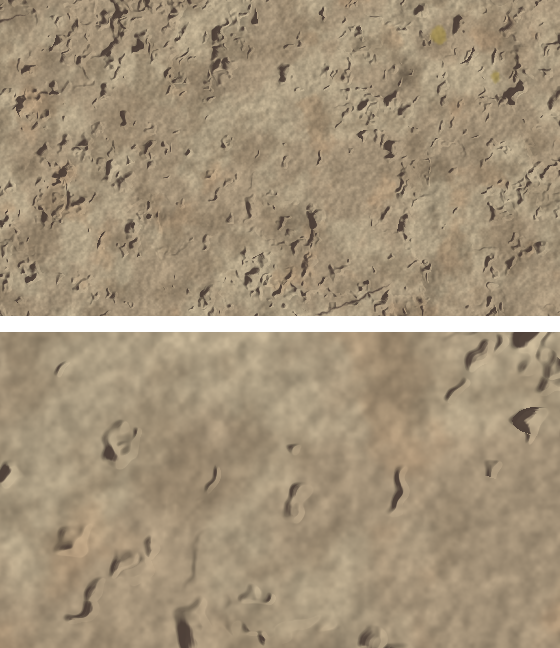
Top: the whole. Bottom: its middle third, enlarged.
Give the GLSL for this texture, as a Shadertoy shader.

```glsl
// Weathered tan sandstone with chipped ledges, shadowed pits and lichen spots.
#define LIGHT_DIR vec2(-0.90, 0.43)
#define LIGHT_SLOPE 0.50
#define RELIEF 0.020
#define LEDGE_HEIGHT 0.011
#define PIT_DEPTH 0.013
#define PIT_SCALE 17.0
#define STONE vec3(0.638, 0.568, 0.468)
#define PALE vec3(0.690, 0.630, 0.523)
#define OCHRE vec3(0.675, 0.555, 0.430)
#define DIRT vec3(0.515, 0.450, 0.362)
#define SHADOW vec3(0.285, 0.232, 0.205)
#define LICHEN vec3(0.640, 0.560, 0.260)

vec2 hash2(vec2 cell) {
    vec3 v = fract(cell.xyx * vec3(0.1031, 0.1030, 0.0973));
    v += dot(v, v.yzx + 33.33);
    return fract((v.xx + v.yz) * v.zy);
}

float noise(vec2 p) {
    vec2 i = floor(p), f = fract(p);
    f = f * f * (3.0 - 2.0 * f);
    float low = mix(hash2(i).x, hash2(i + vec2(1, 0)).x, f.x);
    float high = mix(hash2(i + vec2(0, 1)).x, hash2(i + vec2(1, 1)).x, f.x);
    return mix(low, high, f.y);
}

float fbm(vec2 p) {
    float sum = 0.0, gain = 0.533;
    for (int i = 0; i < 4; i++) {
        sum += gain * noise(p);
        p = mat2(1.6, 1.2, -1.2, 1.6) * p + 7.3;
        gain *= 0.5;
    }
    return sum;
}

// Scattered soft hollows, drawn out along a steep diagonal: 1 at their floor.
float pits(vec2 p, float density) {
    p = vec2(dot(p, vec2(0.90, -0.43)) * 1.15, dot(p, vec2(0.43, 0.90)) * 0.75);
    vec2 i = floor(p), f = fract(p);
    float hollow = 0.0;
    for (int y = -1; y <= 1; y++)
    for (int x = -1; x <= 1; x++) {
        vec2 cell = i + vec2(x, y);
        vec2 seed = hash2(cell + 41.0);
        float radius = mix(0.25, 0.55, seed.y);
        float d = length(vec2(x, y) + hash2(cell) - f);
        hollow = max(hollow, step(seed.x, density) * smoothstep(radius, radius - 0.3, d));
    }
    return hollow;
}

// Two ragged cracks near the borders.
float cracks(vec2 p) {
    float ragged = 0.035 * (fbm(p * 25.0) - 0.5);
    float lower = abs(p.y - 0.42 * (p.x - 1.0) + ragged) + 0.05 * smoothstep(0.1, 0.2, abs(p.x - 1.12));
    float upper = abs(p.y - 0.925 - 0.4 * p.x + ragged) + 0.05 * smoothstep(0.08, 0.16, p.x);
    return smoothstep(0.010, 0.001, min(lower, upper) + 0.006 * noise(p * 60.0));
}

float roughness(vec2 p) {
    return smoothstep(0.30, 0.66, noise(p * 4.3 + 3.0) * 0.6 + noise(p * 9.0) * 0.4);
}

float height(vec2 p) {
    float rough = roughness(p);
    vec2 warp = vec2(noise(p * 31.0), noise(p * 31.0 + 19.0)) - 0.5;
    warp += 0.6 * vec2(noise(p * 70.0), noise(p * 70.0 + 11.0)) - 0.3;
    vec2 q = p + 0.030 * warp;
    float h = RELIEF * fbm(p * 9.0) + 0.0022 * noise(p * 80.0);
    h += LEDGE_HEIGHT * rough * smoothstep(0.49, 0.56, fbm(q * 6.5 + 5.0));
    h -= PIT_DEPTH * pits(q * PIT_SCALE, 0.09 + 0.28 * rough);
    h -= 0.55 * PIT_DEPTH * pits(q * PIT_SCALE * 2.1 + 9.0, 0.07 + 0.20 * rough);
    return h;
}

void mainImage(out vec4 fragColor, in vec2 fragCoord) {
    vec2 p = fragCoord / iResolution.y;

    // Mottled stone: pale crust, ochre stains, grey dirt and fine grain.
    float mottle = fbm(p * 8.0 + 31.0);
    vec3 color = mix(STONE, PALE, smoothstep(0.42, 0.66, mottle));
    color = mix(color, OCHRE, 0.45 * smoothstep(0.57, 0.76, fbm(p * 9.0 + 77.0)));
    color = mix(color, DIRT, 0.55 * smoothstep(0.48, 0.76, fbm(p * 13.0 + 53.0)));
    color *= 1.0 + 0.17 * (fbm(p * 60.0) - 0.5) + 0.09 * (noise(p * 170.0) - 0.5);

    // Two soft lichen spots.
    float ragged = 0.03 * (fbm(p * 30.0) - 0.5);
    float spot = min(length(p - vec2(1.385, 0.89)) - 0.026, length(p - vec2(1.57, 0.76)) - 0.012);
    color = mix(color, LICHEN, 0.6 * smoothstep(0.008, -0.008, spot + ragged));

    // Slope shading, then a short march towards the light for cast shadows.
    float h = height(p);
    float slope = (h - height(p + LIGHT_DIR * 0.004)) / 0.004;
    color *= 1.0 + 0.42 * clamp(slope, -0.5, 0.2);
    float blocked = -1.0;
    for (int i = 1; i <= 6; i++) {
        float t = 0.0042 * float(i);
        blocked = max(blocked, height(p + LIGHT_DIR * t) - h - t * LIGHT_SLOPE);
    }
    float shade = smoothstep(-0.0008, 0.0050, blocked);
    color = mix(color, SHADOW, 0.9 * max(shade, cracks(p)));
    fragColor = vec4(color, 1.0);
}
```
